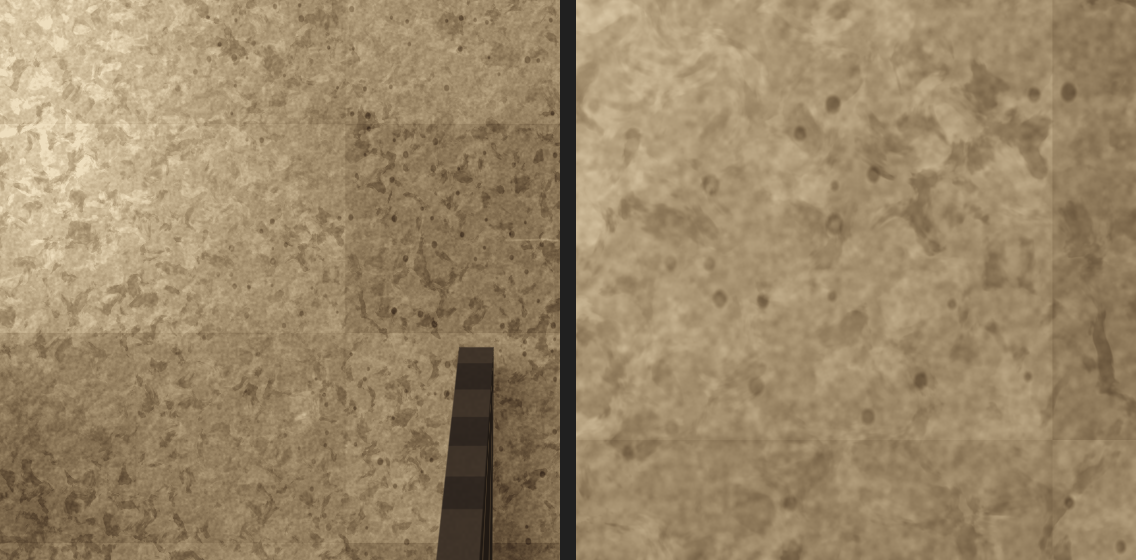
Left, the full canvas; right, a detail of the centre.
Reproduce this texture procedurally as a Shadertoy shader.

```glsl
// Mottled sandstone wall of square slabs in warm side light, with a dark banded post
float hash(vec2 p) {
    vec3 q = fract(vec3(p.xyx) * 0.1031);
    q += dot(q, q.yzx + 33.33);
    return fract((q.x + q.y) * q.z);
}

float noise(vec2 p) {
    vec2 i = floor(p), f = fract(p);
    f = f * f * (3.0 - 2.0 * f);
    return mix(mix(hash(i), hash(i + vec2(1, 0)), f.x),
               mix(hash(i + vec2(0, 1)), hash(i + vec2(1, 1)), f.x), f.y);
}

float fbm(vec2 p) {
    float sum = 0.0, amp = 0.5;
    for (int i = 0; i < 4; i++) {
        sum += amp * noise(p);
        p = mat2(1.6, 1.2, -1.2, 1.6) * p + 17.3;
        amp *= 0.5;
    }
    return sum / 0.9375;
}

// Tone from 0 (umber) to 1 (cream)
vec3 stoneColor(float t) {
    t = clamp(t, 0.0, 1.1);
    return mix(vec3(0.23, 0.17, 0.12), vec3(0.87, 0.80, 0.67), t)
         - t * (1.0 - t) * vec3(0.0, 0.07, 0.19);
}

// Sparse dark pinholes, one candidate per cell
float pits(vec2 p) {
    vec2 cell = floor(p);
    vec2 center = 0.3 + 0.4 * vec2(hash(cell + 5.0), hash(cell + 31.0));
    float radius = 0.07 + 0.13 * hash(cell + 71.0);
    float d = length((fract(p) - center) * vec2(1.0, 0.8));
    return step(0.86, hash(cell + 113.0)) * smoothstep(radius + 0.08, radius - 0.04, d);
}

float stoneTone(vec2 p, float px) {
    // Slabs: alternating tone with a small random shift
    vec2 grid = (p - vec2(0.617, 0.405)) / 0.374;
    vec2 id = floor(grid);
    float rightSide = smoothstep(-px, px, p.x - 0.617);
    float rowSign = 1.0 - 2.0 * mod(id.y, 2.0);
    float tone = 0.54 + rowSign * mix(0.035, -0.05, rightSide) - 0.03 * rightSide;
    tone += 0.03 * (hash(id + 40.0) - 0.5);
    vec2 seam = abs(fract(grid + 0.5) - 0.5) * 0.374;
    tone -= 0.035 * smoothstep(0.003, 0.0, min(seam.x, seam.y)) * noise(p * 40.0);

    // Light from the upper left, dimming at the lower left
    vec2 toLamp = p - vec2(-0.02, 0.84);
    vec2 toDim = p - vec2(-0.03, 0.12);
    float glow = exp(-4.5 * dot(toLamp, toLamp));
    tone += 0.44 * glow - 0.17 * exp(-14.0 * dot(toDim, toDim));
    tone += 0.06 * smoothstep(0.75, 1.0, p.y);

    // Clouds, dark flecks, pale crusts and fine relief
    vec2 warp = vec2(noise(p * 38.0), noise(p * 38.0 + 60.0)) - 0.5;
    vec2 q = p + 0.018 * warp;
    float patches = smoothstep(0.3, 0.65, fbm(p * 7.0 + 3.0));
    float fleck = fbm(q * vec2(62.0, 54.0));
    float crust = fbm(q * vec2(48.0, 56.0) + 90.0);
    float bump = fbm(p * 95.0) - fbm((p + vec2(-0.004, 0.004)) * 95.0);
    tone += 0.12 * (fbm(p * 14.0) - 0.5);
    tone -= (0.07 + 0.12 * patches) * smoothstep(0.53, 0.69, fleck);
    tone += (0.07 + 0.09 * glow) * smoothstep(0.52, 0.68, crust);
    tone += 0.20 * bump + 0.11 * (noise(p * 270.0) - 0.5);
    tone -= 0.25 * pits(p * 42.0) * smoothstep(0.3, 0.75, p.x + 0.3 * p.y);

    // Pale diagonal scar and a thin scratch
    vec2 s = mat2(0.8, -0.6, 0.6, 0.8) * (p - vec2(0.53, 0.262)) / vec2(0.055, 0.025);
    tone += 0.20 * exp(-dot(s, s)) * smoothstep(0.35, 0.6, fbm(q * 50.0 + 22.0));
    float scratch = abs(p.y - 0.571 + 0.003 * (noise(p * 30.0) - 0.5));
    tone += 0.14 * smoothstep(0.003, 0.0005, scratch) * smoothstep(0.89, 0.92, p.x);
    return tone;
}

void mainImage(out vec4 fragColor, in vec2 fragCoord) {
    vec2 p = fragCoord / iResolution.xy;
    float px = 1.0 / iResolution.y;
    float tone = stoneTone(p, px);

    // Shadow to the right of the post
    float depth = 0.380 - p.y;
    float shade = smoothstep(-0.01, 0.07, depth) * smoothstep(1.06, 0.88, p.x);
    tone -= 0.30 * shade * smoothstep(0.865, 0.885, p.x);
    vec3 col = stoneColor(tone);

    // Tapered post: banded front and a narrow grooved side
    float left = 0.820 - 0.108 * depth;
    float right = 0.8815 - 0.006 * depth;
    float fold = 0.8815 - 0.067 * depth;
    float d = depth - 0.0286;
    float band = min(d * (21.8 - 10.0 * d), 5.5);
    float wave = abs(mod(band, 2.0) - 1.0) - 0.5;
    float isDark = smoothstep(-0.03, 0.03, 0.5 - abs(mod(band, 2.0) - 0.5));
    isDark = max(isDark, smoothstep(-0.03, 0.03, 0.5 - abs(mod(band + 1.0, 2.0) - 1.5)));
    vec3 front = mix(vec3(0.255, 0.208, 0.165), vec3(0.190, 0.155, 0.128), isDark);
    front *= 0.97 + 0.03 * wave + 0.06 * (noise(p * 180.0) - 0.5);
    float across = (p.x - fold) / max(right - fold, 0.001);
    float groove = smoothstep(0.18, 0.04, abs(fract(across * 2.0) - 0.5));
    vec3 side = mix(vec3(0.125, 0.098, 0.075), vec3(0.30, 0.24, 0.17), 0.6 * groove);
    vec3 post = mix(front, side, smoothstep(-px, px, p.x - fold));
    float inside = min(min(p.x - left, right - p.x), depth);
    col = mix(col, post, smoothstep(-px, px, inside));

    fragColor = vec4(col, 1.0);
}
```
